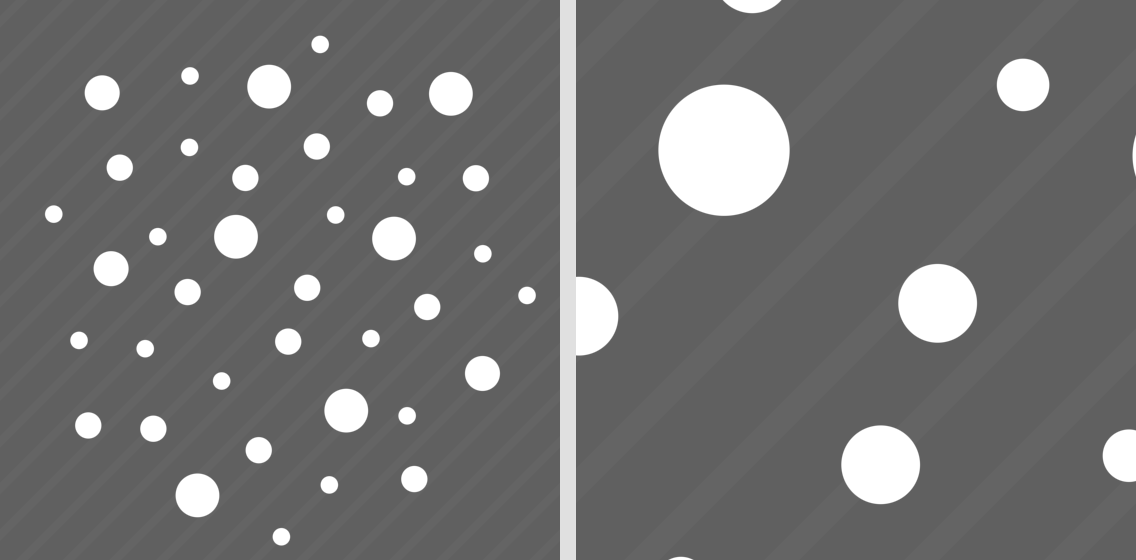
Left: the whole. Right: its middle third, enlarged.
A Shadertoy shader for this pattern:

```glsl
// White dots of four sizes scattered over a disc on grey with faint diagonal stripes.

const vec3 GREY = vec3(0.376);
const vec3 STRIPE_GREY = vec3(0.394);
const vec3 WHITE = vec3(1.0);

const int DOT_COUNT = 38;
const float SCATTER_RADIUS = 0.465;
const float JITTER = 0.016;
const float GOLDEN_ANGLE = 2.39996;
const float STRIPES_PER_CANVAS = 12.0;
const float STRIPE_SHARE = 0.25;

vec2 hash2(float n) {
    vec2 p = fract(vec2(n + 1.0) * vec2(0.1031, 0.1137));
    p += dot(p, p.yx + 33.33);
    return fract((p.xx + p.yx) * p.yy * vec2(1.0, 1.7));
}

// Coverage of a shape from its signed distance (negative inside).
float coverage(float dist, float pixel) {
    return 1.0 - smoothstep(-0.8 * pixel, 0.8 * pixel, dist);
}

// Signed distance to rising 45 degree bands.
float stripeDistance(vec2 p, float count, float share) {
    float phase = fract(count * (p.x - p.y) + 0.03) - 0.5;
    return (abs(phase) - 0.5 * share) / (count * sqrt(2.0));
}

// Even spiral spread over a disc, loosened by a random offset.
vec2 dotCentre(float i, float count) {
    float angle = i * GOLDEN_ANGLE;
    float reach = SCATTER_RADIUS * sqrt((i + 0.5) / count);
    vec2 offset = JITTER * (2.0 * hash2(i) - 1.0);
    return 0.5 + reach * vec2(cos(angle), sin(angle)) + offset;
}

// A shuffled rank gives every size a fixed share of the dots.
float dotRadius(float i, float count) {
    float rank = mod(17.0 * i + 21.0, count);
    float size = 5.0 - step(5.5, rank) - step(8.5, rank) - step(21.5, rank);
    return size / 128.0;
}

// Signed distance to the nearest dot.
float dotsDistance(vec2 p) {
    float nearest = 1.0;
    float count = float(DOT_COUNT);
    for (int k = 0; k < DOT_COUNT; k++) {
        float i = float(k);
        float d = length(p - dotCentre(i, count)) - dotRadius(i, count);
        nearest = min(nearest, d);
    }
    return nearest;
}

void mainImage(out vec4 fragColor, in vec2 fragCoord) {
    float pixel = 1.0 / min(iResolution.x, iResolution.y);
    vec2 p = (fragCoord - 0.5 * iResolution.xy) * pixel + 0.5;

    // Striped ground
    float stripe = coverage(stripeDistance(p, STRIPES_PER_CANVAS, STRIPE_SHARE), pixel);
    vec3 color = mix(GREY, STRIPE_GREY, stripe);

    // Dots on top
    color = mix(color, WHITE, coverage(dotsDistance(p), pixel));

    fragColor = vec4(color, 1.0);
}
```
